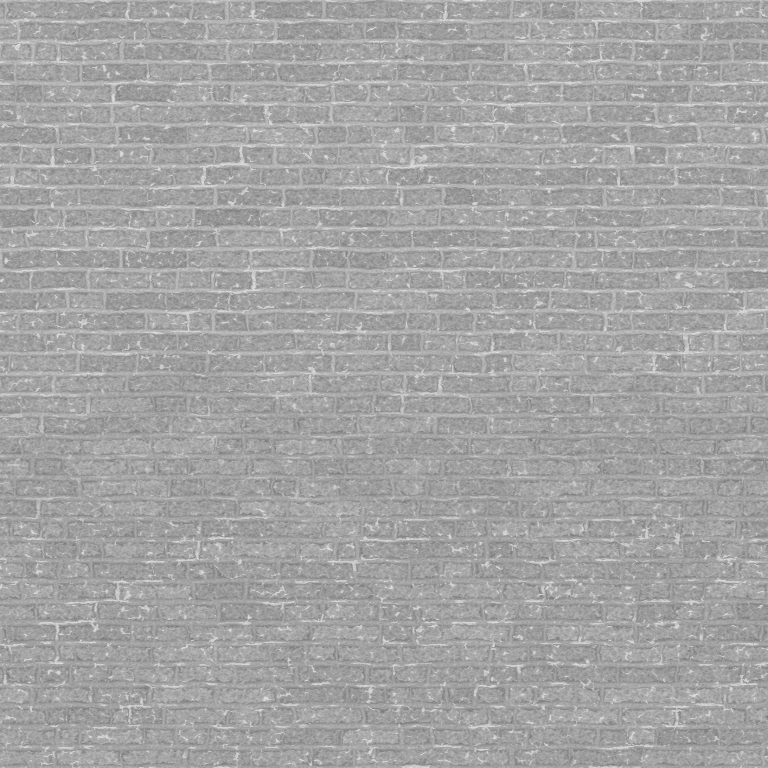
Write a WebGL 2 fragment shader that draws this texture.

```glsl
#version 300 es
precision highp float;

uniform vec2 u_resolution;
out vec4 outColor;

// Wall layout
const float COURSES = 37.0;
const float BRICKS_ACROSS = 12.0;
const float JOINT_HALF = 0.07;       // in course heights
const float JOINT_JITTER = 0.22;     // in brick lengths
const float HEADER_CHANCE = 0.27;
const float BED_WOBBLE = 0.055;
const float EDGE_ROUGHNESS = 0.22;

// Greys
const float BRICK_TONE = 0.655;
const float BRICK_SPREAD = 0.055;
const float DULL_MORTAR = 0.665;
const float PALE_MORTAR = 0.745;
const float LIME_TONE = 0.88;
const float SHADOW_TONE = 0.52;
const float GRAIN = 0.115;

float hash(vec2 p) {
    vec3 q = fract(vec3(p.xyx) * vec3(0.1031, 0.1030, 0.0973));
    q += dot(q, q.yzx + 33.33);
    return fract((q.x + q.y) * q.z);
}

// Distance to the nearest scattered point
float cellular(vec2 p) {
    vec2 cell = floor(p);
    float nearest = 4.0;
    for (int y = -1; y <= 1; y++) {
        for (int x = -1; x <= 1; x++) {
            vec2 c = cell + vec2(x, y);
            vec2 d = c + vec2(hash(c), hash(c + 71.7)) - p;
            nearest = min(nearest, dot(d, d));
        }
    }
    return sqrt(nearest);
}

float layeredSines(vec2 p) {
    return (sin(p.x * 1.7 + p.y * 2.3)
          + sin(p.y * 1.9 - p.x * 3.1 + 1.3)
          + sin(p.x * 5.3 + p.y * 4.1 + 2.7)) / 3.0;
}

// x: distance to the nearest upright joint, y: left joint index, z: joint faintness
vec3 uprightJoints(float x, float row) {
    x += 0.5 * mod(row, 2.0) + 0.4 * hash(vec2(row, 5.0));
    float base = floor(x * 2.0);
    float leftEdge = -1e3;
    vec3 joint = vec3(1e3, 0.0, 0.0);
    for (int k = -3; k <= 3; k++) {
        float i = base + float(k);
        float chance = hash(vec2(i + 40.0, row + 9.0));
        if (mod(i, 2.0) > 0.5 && chance > HEADER_CHANCE) continue;
        float edge = 0.5 * i + JOINT_JITTER * (hash(vec2(i + 11.0, row + 63.0)) - 0.5);
        float d = abs(x - edge);
        if (d < joint.x) joint.xz = vec2(d, hash(vec2(i + 90.0, row)));
        if (edge <= x && edge > leftEdge) {
            leftEdge = edge;
            joint.y = i;
        }
    }
    joint.x *= COURSES / BRICKS_ACROSS;
    return joint;
}

void main() {
    vec2 uv = gl_FragCoord.xy / u_resolution;
    float pixel = COURSES / u_resolution.y;

    // Surface noise, bent by sines and stretched along the courses
    float ripple = layeredSines(uv * vec2(44.0, 90.0));
    vec2 bent = uv + 0.002 * vec2(ripple, layeredSines(uv.yx * 130.0));
    float grit = cellular(bent * vec2(250.0, 310.0) + 90.0) - 0.48;
    float fine = cellular(bent * vec2(120.0, 200.0)) - 0.48;
    float medium = cellular(bent * vec2(50.0, 105.0) + 17.0) - 0.48;
    float broad = layeredSines(uv * vec2(7.0, 11.0) + 2.0);

    // Uneven courses
    float y = uv.y * COURSES + BED_WOBBLE * layeredSines(uv * vec2(13.0, 6.0))
            + 0.03 * ripple;
    float row = floor(y);
    float bed = 0.5 - abs(fract(y) - 0.5);
    vec3 upright = uprightJoints(uv.x * BRICKS_ACROSS + 0.02 * ripple, row);
    float d = min(bed, upright.x + 0.09 * upright.z);
    d += EDGE_ROUGHNESS * (0.35 * grit + 0.5 * fine + 0.45 * medium);

    // Brick faces
    float tone = BRICK_TONE + BRICK_SPREAD * (hash(vec2(upright.y + 25.0, row + 31.0)) - 0.5);
    tone += 0.006 * broad + 0.008 * ripple;

    // Dark arris beside the mortar, strongest where it is dull
    float paleZone = smoothstep(0.42, 0.56, uv.y + 0.04 * broad);
    float arris = 1.0 - smoothstep(0.0, 0.06 + pixel, abs(d - JOINT_HALF - 0.06));
    float arrisWear = 0.5 + 0.5 * layeredSines(uv * vec2(31.0, 57.0) + 4.0);
    tone = mix(tone, SHADOW_TONE, arris * (0.2 + 0.8 * arrisWear) * mix(0.85, 0.6, paleZone));

    // Mortar, pale in the upper courses
    float mortar = 1.0 - smoothstep(JOINT_HALF - pixel, JOINT_HALF + pixel, d);
    float mortarTone = mix(DULL_MORTAR, PALE_MORTAR, clamp(paleZone + 0.3 * broad, 0.0, 1.0));
    tone = mix(tone, mortarTone, mortar * 0.9);

    // Broken white lime along some joints
    float nearJoint = 1.0 - smoothstep(0.04, 0.13, d);
    float limeRun = layeredSines(vec2(uv.x * 15.0 + row * 3.1, floor(y + 0.5) * 2.7));
    float edgeZones = 1.0 - 0.5 * smoothstep(0.30, 0.36, uv.y) * (1.0 - paleZone);
    float lime = smoothstep(0.30, 0.70, limeRun + 0.3 * ripple + 0.8 * medium) * nearJoint;
    tone = mix(tone, LIME_TONE, 0.75 * lime * edgeZones);

    // Ragged flakes and pits on the faces
    float patches = layeredSines(uv * vec2(11.0, 23.0) + 8.0);
    float flakes = smoothstep(0.22, 0.46, fine + 0.5 * medium + 0.3 * grit + 0.13 * patches);
    float pits = smoothstep(0.20, 0.42, 0.4 * grit - fine - 0.3 * medium - 0.08 * patches);
    tone = mix(tone, LIME_TONE, 0.55 * flakes * edgeZones);
    tone = mix(tone, SHADOW_TONE, 0.30 * pits * (1.0 - mortar));

    // Dark soot on occasional bricks
    float soot = step(0.96, hash(vec2(upright.y + 7.0, row + 77.0))) * (1.0 - mortar);
    tone -= 0.035 * soot * (0.6 + medium);

    tone += GRAIN * (grit + 0.5 * fine + 0.4 * medium);
    outColor = vec4(vec3(clamp(tone, 0.0, 1.0)), 1.0);
}
```
